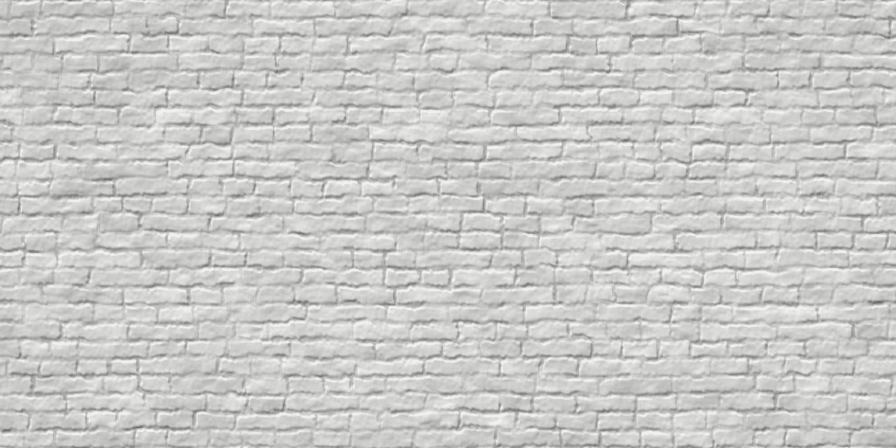
A Shadertoy shader for this texture:

```glsl
// White painted brick wall: 25 uneven courses of mixed long and half bricks.
// Rounded-box distances plus blended cellular noise form a relief, which is
// lit from the upper left, with darker paint in the deeper joints.

const float COURSES = 25.0;      // rows over the canvas height
const float BRICK_LENGTH = 4.0;  // long brick, in course heights
const float HALF_SHARE = 0.42;   // share of long bricks split in two
const vec3 PAINT = vec3(1.0, 1.0, 0.992);

float hash(vec2 p) {
    vec3 v = fract(p.xyx * 0.1031);
    v += dot(v, v.yzx + 33.33);
    return fract((v.x + v.y) * v.z);
}

// Cellular noise: random values of nearby feature points, smoothly blended
float cellNoise(vec2 p) {
    vec2 cell = floor(p);
    float sum = 0.0, total = 0.0;
    for (int y = -1; y <= 1; y++) {
        for (int x = -1; x <= 1; x++) {
            vec2 id = cell + vec2(x, y);
            vec2 point = id + 0.2 + 0.6 * vec2(hash(id), hash(id + 71.0));
            vec2 away = p - point;
            float weight = exp(-5.0 * dot(away, away));
            sum += weight * hash(id + 137.0);
            total += weight;
        }
    }
    return sum / total;
}

// Layered sines and noise bend the courses slightly
vec2 bend(vec2 q) {
    float wave = 0.06 * sin(q.x * 0.37 + 2.0 * sin(q.y * 0.6))
               + 0.03 * sin(q.x * 1.3 + q.y * 2.1);
    vec2 wobble = vec2(cellNoise(q * 1.5), cellNoise(q * 1.5 + 40.0)) - 0.5;
    return q + vec2(0.0, wave) + 0.2 * wobble;
}

// Position of a long brick's left end, in brick lengths
float brickEnd(float index, float row) {
    return index + 0.24 * (hash(vec2(index, row + 19.0)) - 0.5);
}

float roundedBox(vec2 p, vec2 halfSize, float radius) {
    vec2 d = abs(p) - halfSize + radius;
    return length(max(d, 0.0)) + min(max(d.x, d.y), 0.0) - radius;
}

// x: depth inside the brick from its edge, y: random value of the brick
vec2 brick(vec2 q) {
    float row = floor(q.y);
    float u = q.x / BRICK_LENGTH + 0.5 * mod(row, 2.0) + 0.4 * hash(vec2(row, 5.0));
    float index = floor(u);
    if (u < brickEnd(index, row)) index -= 1.0;
    else if (u > brickEnd(index + 1.0, row)) index += 1.0;
    float left = brickEnd(index, row);
    float right = brickEnd(index + 1.0, row);

    // Split some long bricks into two halves
    float part = 0.0;
    if (hash(vec2(index, row + 53.0)) < HALF_SHARE) {
        float middle = mix(left, right, 0.44 + 0.12 * hash(vec2(index, row + 87.0)));
        if (u < middle) right = middle;
        else { left = middle; part = 0.5; }
    }
    float id = hash(vec2(index + part, row) * 2.0 + 11.0);
    vec2 center = vec2((u - 0.5 * (left + right)) * BRICK_LENGTH, fract(q.y) - 0.5);
    vec2 halfSize = vec2(0.5 * (right - left) * BRICK_LENGTH, 0.5 - 0.05 * id);
    return vec2(-roundedBox(center, halfSize, 0.18), id);
}

// x: relief height, y: joint darkness, z: random value of the brick
vec3 relief(vec2 q) {
    vec2 b = brick(bend(q));
    float coarse = cellNoise(q * vec2(1.5, 2.1));
    float fine = cellNoise(q * 5.0 + 15.0);
    float joint = 1.0 - smoothstep(0.0, 0.18, b.x + 0.1 * (fine - 0.5));
    float depth = mix(0.4, 1.0, smoothstep(0.25, 0.8, cellNoise(q * 1.3 + 90.0)));
    float height = 0.85 * coarse + 0.28 * fine - joint * depth;
    return vec3(height, joint * depth, b.y);
}

void mainImage(out vec4 fragColor, in vec2 fragCoord) {
    vec2 uv = fragCoord / iResolution.xy;
    vec2 q = fragCoord / iResolution.y * COURSES;

    // Slope of the relief toward the light
    vec2 toLight = 0.08 * normalize(vec2(-0.45, 1.0));
    vec3 surface = relief(q);
    float slope = relief(q - toLight).x - relief(q + toLight).x;
    float lighting = slope * (slope > 0.0 ? 0.18 : 0.2);

    // Paint tone: bricks, stains, joints and darker corners
    float tone = 0.82 + lighting;
    tone += 0.055 * (surface.z - 0.5);
    tone += 0.03 * (cellNoise(q * 0.25 + 7.0) - 0.5);
    tone += 0.07 * (cellNoise(q * vec2(1.1, 1.8) + 33.0) - 0.5);
    tone -= 0.11 * surface.y;
    tone -= 0.04 * dot(uv - 0.5, uv - 0.5);

    fragColor = vec4(PAINT * clamp(tone, 0.42, 0.94), 1.0);
}
```
